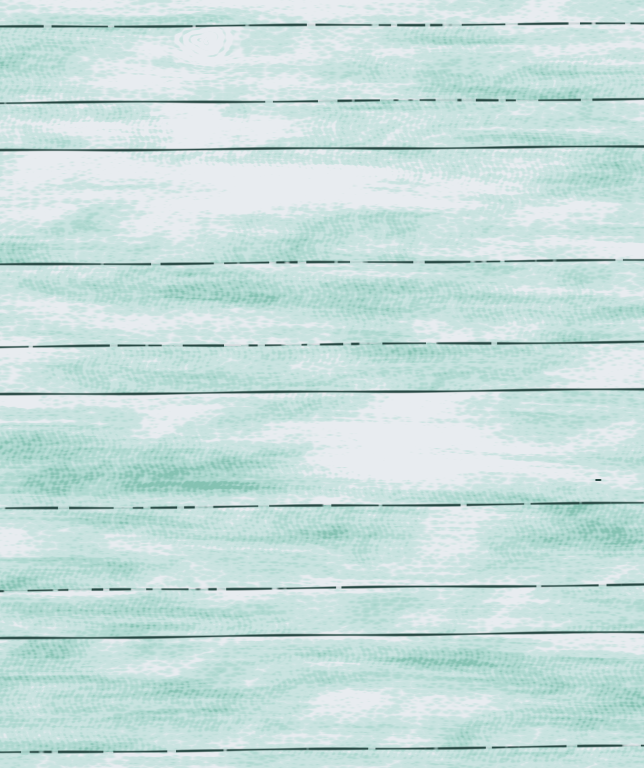
Write a Shadertoy shader that draws this texture.

```glsl
// Whitewashed mint wooden boards, laid horizontally with worn dark seams.

vec2 hash2(vec2 cell) {
    return fract(sin(vec2(dot(cell, vec2(127.1, 311.7)),
                          dot(cell, vec2(269.5, 183.3)))) * 43758.5);
}

// Layered, self-warping sines: soft turbulence around zero.
float brushNoise(vec2 p) {
    float sum = 0.0, amp = 0.5;
    for (int i = 0; i < 4; i++) {
        p = mat2(0.8, 0.6, -0.6, 0.8) * p;
        p += 0.8 * sin(p.yx * 1.3 + 1.7);
        sum += amp * sin(p.x) * sin(p.y);
        p *= 1.9;
        amp *= 0.6;
    }
    return sum;
}

// Distance to the nearest scattered point, for dry-brush flecks.
float cellular(vec2 p) {
    vec2 cell = floor(p), local = fract(p);
    float nearest = 2.0;
    for (int y = -1; y <= 1; y++)
        for (int x = -1; x <= 1; x++) {
            vec2 o = vec2(x, y);
            nearest = min(nearest, length(o + hash2(cell + o) - local));
        }
    return nearest;
}

// Soft elliptical spot, 1 at its centre.
float spot(vec2 p, vec2 centre, vec2 size) {
    vec2 q = (p - centre) / size;
    return exp(-dot(q, q));
}

void mainImage(out vec4 fragColor, in vec2 fragCoord) {
    float px = 1.0 / iResolution.y;
    vec2 p = fragCoord * px;
    p.y = 1.0 - p.y;                       // measured down from the top edge

    // Seams rise slightly to the right, more so lower down.
    float level = p.y + p.x * mix(0.005, 0.011, p.y) + 0.0006 * sin(p.x * 17.0 + p.y * 40.0);
    float seam = 0.0, lip = 0.0, board = 0.0;
    for (int i = 0; i < 10; i++) {
        int kind = i % 3;                  // wide, medium and narrow boards in turn
        float fi = float(i);
        float offset = kind == 0 ? 0.0 : kind == 1 ? 0.107 : 0.169;
        float d = level - (0.027 + 0.3177 * float(i / 3) + offset + (i == 0 ? 0.008 : 0.0));
        board += step(0.0, d);

        // Paint bridges two of every three seams; the third stays open.
        float chips = sin(p.x * 73.0 + fi * 5.0) + 0.8 * sin(p.x * 167.0 + fi * 9.0)
                    + 0.6 * sin(p.x * 291.0 + fi * 3.0);
        float openness = 1.1 + (kind == 1 ? 1.2 : 0.5) * sin(p.x * 7.0 + fi * 0.55);
        float dash = kind == 2 ? 1.0 : smoothstep(-0.3, 0.2, chips + openness);
        float halfWidth = 0.0013 + 0.0003 * sin(p.x * 37.0 + fi * 4.0);
        float line = 1.0 - smoothstep(halfWidth - px, halfWidth + px, abs(d));
        seam = max(seam, line * mix(0.12, 1.0, dash));
        lip += exp(-pow((d - 0.0045) / 0.0022, 2.0)) * (0.5 + 0.25 * chips);
    }

    // Grain bends around a knot.
    vec2 toKnot = (p - vec2(0.267, 0.053)) * vec2(1.0, 1.5);
    float knotRadius = length(toKnot) + 0.003 * sin(3.0 * atan(toKnot.y, toKnot.x) + 1.0);
    float knot = smoothstep(0.055, 0.015, knotRadius);
    vec2 q = p;
    q.y -= 0.5 * toKnot.y * exp(-knotRadius * knotRadius * 500.0);
    q.y += 0.004 * sin(p.x * 6.0 + board * 2.0);
    q += board * vec2(3.7, 1.3);

    // Thickness of the white wash: broad strokes, fine streaks, flecks.
    float broad = brushNoise(q * vec2(6.0, 26.0));
    float wash = 0.47 - 0.12 * (p.y - 0.5) + 0.6 * broad;
    wash += 0.42 * brushNoise(q * vec2(14.0, 95.0) + 5.0);
    wash += 0.45 * (cellular(q * vec2(85.0, 210.0)) - 0.48);
    wash += 0.5 * spot(p, vec2(0.42, 0.235), vec2(0.28, 0.04));
    wash += 0.5 * spot(p, vec2(0.5, 0.6), vec2(0.16, 0.05));
    wash += 0.4 * spot(p, vec2(0.16, 0.16), vec2(0.25, 0.035));
    wash -= 0.45 * spot(p, vec2(0.2, 0.62), vec2(0.2, 0.025));

    // Saw marks across the grain, in patches.
    wash += 0.09 * smoothstep(-0.1, 0.3, -broad) * sin(p.x * 850.0 + 3.0 * sin(p.y * 160.0));
    wash += 0.3 * lip;
    wash += knot * (0.15 + 0.32 * sin(knotRadius * 560.0 + 1.5));

    vec3 color = mix(vec3(0.52, 0.76, 0.70), vec3(0.69, 0.85, 0.82), smoothstep(-0.35, 0.12, wash));
    color = mix(color, vec3(0.79, 0.89, 0.88), smoothstep(0.1, 0.45, wash));
    color = mix(color, vec3(0.91, 0.925, 0.94), smoothstep(0.5, 0.85, wash));

    // Dark seams, and one small nick in the wood.
    float nick = smoothstep(0.3, 0.7, spot(p, vec2(0.779, 0.625), vec2(0.005, 0.0018)));
    color = mix(color, vec3(0.15, 0.28, 0.26), max(seam, nick));
    fragColor = vec4(color, 1.0);
}
```
